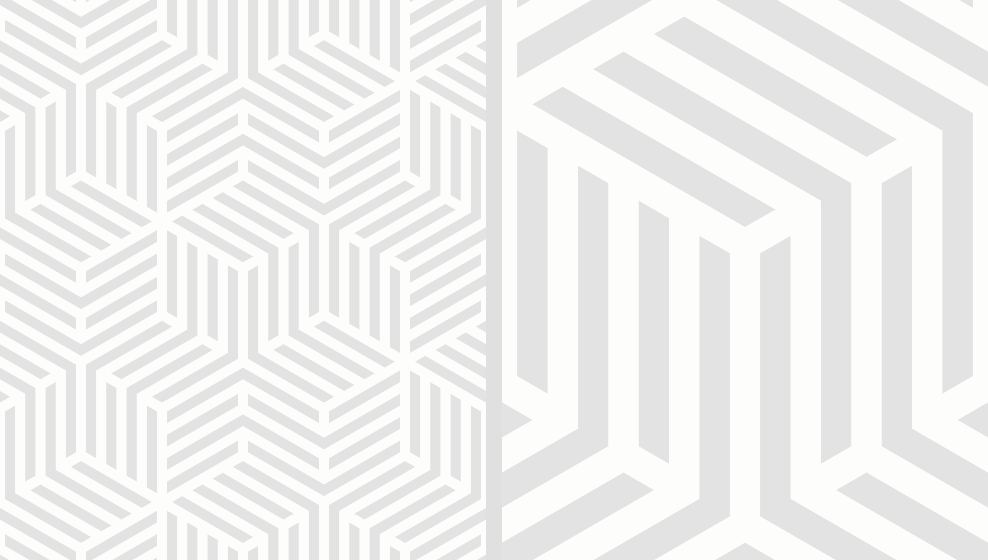
Left, the full canvas; right, a detail of the centre.
A Shadertoy shader for this pattern:

```glsl
// Striped rhombi arranged in six-pointed stars, with interlocking chevron joints.

const float COLUMNS = 6.0;                 // rhombus columns across the canvas
const float STRIPES = 4.0;                 // stripes per rhombus
const float HALF_BAND = 0.25 / STRIPES;    // half width of a stripe or gap
const vec2 STAR_CENTRE = vec2(2.0, 4.18);  // one star centre, in columns
const vec3 PAPER = vec3(0.993, 0.993, 0.989);
const vec3 INK = vec3(0.89);

const float SECTOR = 1.04719755;           // sixty degrees
const float COS30 = 0.8660254;
const float SIDE = 1.0 / COS30;            // rhombus side, for a height of one

// Offset from the nearest star centre on a hexagonal lattice.
vec2 nearestStar(vec2 p) {
    vec2 cell = vec2(6.0, 3.0 * SIDE);
    vec2 a = mod(p + 0.5 * cell, cell) - 0.5 * cell;
    vec2 b = mod(p, cell) - 0.5 * cell;
    return dot(a, a) < dot(b, b) ? a : b;
}

// Turn the point into the sector centred on the positive x axis.
vec2 foldSector(vec2 p) {
    if (dot(p, p) < 1e-10) return p;
    float turn = -SECTOR * floor(atan(p.y, p.x) / SECTOR + 0.5);
    float c = cos(turn), s = sin(turn);
    return vec2(c * p.x - s * p.y, s * p.x + c * p.y);
}

// Signed distance to the stripes, positive inside.
float stripeDistance(vec2 p) {
    // The outer lower edge of the star rhombus separates two directions.
    float edge = dot(p - vec2(1.0, -0.5 * SIDE), vec2(-0.5, COS30));
    float across = edge > 0.0 ? dot(p, vec2(0.5, COS30)) : p.x - 1.0;

    float lane = across * STRIPES;
    float d = HALF_BAND - abs(fract(lane) - 0.5) / STRIPES;

    // Every second stripe is cut at the chevron joint.
    if (mod(floor(lane), 2.0) < 0.5) d = min(d, abs(edge) - HALF_BAND);

    // All stripes stop before the upper arm of the star.
    if (dot(p, vec2(COS30, 0.5)) < SIDE)
        d = min(d, dot(p, vec2(0.5, -COS30)) - HALF_BAND);
    return d;
}

void mainImage(out vec4 fragColor, in vec2 fragCoord) {
    float pixel = COLUMNS / iResolution.x;
    vec2 p = foldSector(nearestStar(fragCoord * pixel - STAR_CENTRE));
    float ink = smoothstep(-0.5 * pixel, 0.5 * pixel, stripeDistance(p));
    fragColor = vec4(mix(PAPER, INK, ink), 1.0);
}
```
